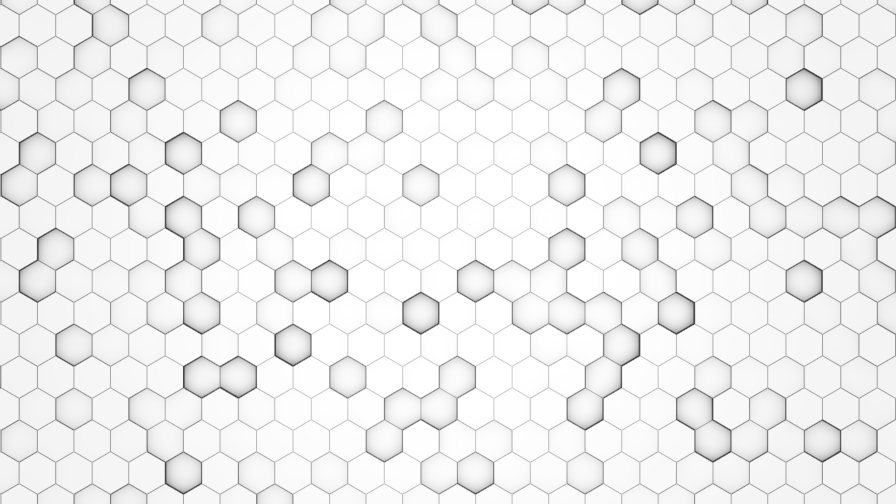
This pattern is drawn by a Shadertoy shader. Its source:

```glsl
// White honeycomb of hexagonal columns at slightly different heights.
// Each cell compares its hashed height with its six neighbours; the steps
// set the seam darkness and the soft shadow that falls into sunken cells.

const float CELL_WIDTH   = 0.07245;          // in canvas heights
const float ROW_HEIGHT   = 0.06343;
const vec2  GRID_ORIGIN  = vec2(0.0018, 0.4421);
const float SINK_POWER   = 5.0;              // higher: fewer deep cells
const float HEIGHT_JITTER = 0.10;            // unevenness of all cells
const float SEAM_THIN    = 0.014;            // seam half widths, in cells
const float SEAM_WIDE    = 0.030;
const float SEAM_CENTER  = 0.19;             // seam darkness at the middle
const float SEAM_OUTER   = 0.33;             // seam darkness at the border
const float SEAM_STEP    = 0.30;             // extra darkness per height step
const float SEAM_LIMIT   = 0.55;
const float SHADOW       = 0.24;
const float SHADOW_REACH = 0.13;
const float SHADOW_LIMIT = 0.36;
const float PARALLAX     = 0.70;             // favours walls facing the centre
const float VIGNETTE     = 0.045;
const float FACE_WHITE   = 1.0;

const float HALF_SQRT3 = 0.8660254;
const float SIXTH_TURN = 1.0471976;

// Integer hash giving two values in 0..1
vec2 hash2(ivec2 id) {
    uvec2 v = uvec2(id) * 1664525u + 10139u;
    v.x += v.y * 1664525u;
    v.y += v.x * 1664525u;
    v ^= v >> 16u;
    v.x += v.y * 1664525u;
    v.y += v.x * 1664525u;
    v ^= v >> 16u;
    return vec2(v & 65535u) / 65535.0;
}

// Column height: mostly level, fewer and fewer cells towards -1
float columnHeight(ivec2 id) {
    vec2 r = hash2(id);
    return HEIGHT_JITTER * r.y - pow(r.x, SINK_POWER);
}

// Offset from the nearest hexagon centre; id counts half cells and rows
vec2 hexCell(vec2 g, out ivec2 id) {
    vec2 period = vec2(1.0, 2.0 * HALF_SQRT3);
    vec2 evenCenter = round(g / period) * period;
    vec2 oddCenter = (floor(g / period) + 0.5) * period;
    vec2 a = g - evenCenter;
    vec2 b = g - oddCenter;
    vec2 center = dot(a, a) < dot(b, b) ? evenCenter : oddCenter;
    id = ivec2(round(center * vec2(2.0, 1.0 / HALF_SQRT3)));
    return g - center;
}

void mainImage(out vec4 fragColor, in vec2 fragCoord) {
    vec2 p = fragCoord / iResolution.y;
    vec2 outward = p - 0.5 * iResolution.xy / iResolution.y;
    float pixel = 1.0 / (iResolution.y * CELL_WIDTH);

    vec2 g = (p - GRID_ORIGIN) / vec2(CELL_WIDTH, ROW_HEIGHT / HALF_SQRT3);
    ivec2 id;
    vec2 q = hexCell(g, id);
    float height = columnHeight(id);
    float border = smoothstep(0.25, 0.95, length(outward));

    // Seams and shadows from the six sides
    float seam = 0.0;
    float shadow = 0.0;
    for (int k = 0; k < 6; k++) {
        float angle = float(k) * SIXTH_TURN;
        vec2 normal = vec2(cos(angle), sin(angle));
        ivec2 neighbour = id + ivec2(round(normal * vec2(2.0, 1.0 / HALF_SQRT3)));
        float rise = columnHeight(neighbour) - height;
        float wall = clamp(rise, 0.0, 1.0);
        float edge = 0.5 - dot(q, normal);
        float lean = 1.0 + PARALLAX * dot(normal, outward) * sign(rise);

        // The wall of a step shows only on its low side
        float halfWidth = mix(SEAM_THIN, SEAM_WIDE, wall * lean);
        float cover = clamp((halfWidth - edge) / pixel + 0.5, 0.0, 1.0);
        float dark = mix(SEAM_CENTER, SEAM_OUTER, border)
                   + SEAM_STEP * min(abs(rise), 1.0) * lean;
        seam = max(seam, cover * min(dark, SEAM_LIMIT));
        shadow += wall * lean * exp(-max(edge, 0.0) / SHADOW_REACH);
    }

    // Face tone with a gentle falloff to the borders
    float face = FACE_WHITE - VIGNETTE * border;
    float tone = face * (1.0 - min(SHADOW * shadow, SHADOW_LIMIT)) * (1.0 - seam);
    fragColor = vec4(vec3(tone), 1.0);
}
```
